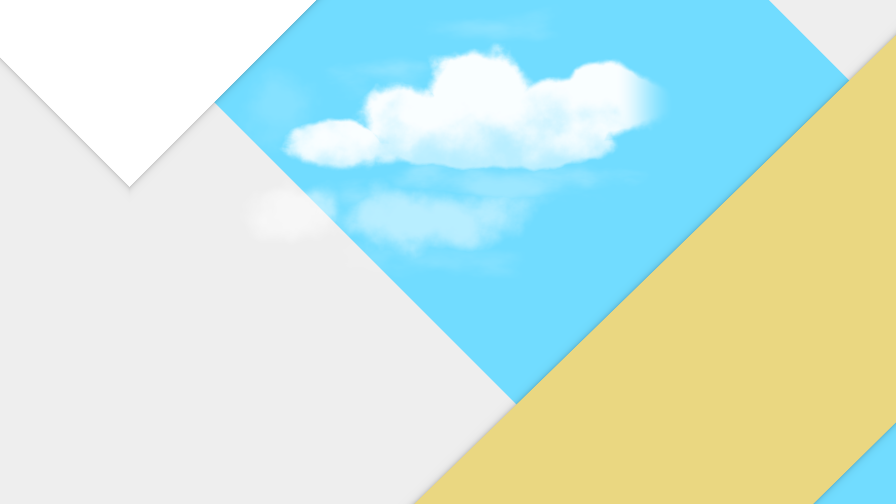
Write a Shadertoy shader that draws this background.

```glsl
const vec3 PAPER = vec3(0.933);
const vec3 SKY = vec3(0.443, 0.863, 1.0);
const vec3 SAND = vec3(0.918, 0.843, 0.506);
const vec3 WHITE = vec3(1.0);

float hash(vec2 p) {
    return fract(sin(dot(p, vec2(127.1, 311.7))) * 43758.5453);
}

float noise(vec2 p) {
    vec2 cell = floor(p);
    vec2 f = fract(p);
    f = f * f * (3.0 - 2.0 * f);
    float low = mix(hash(cell), hash(cell + vec2(1.0, 0.0)), f.x);
    float high = mix(hash(cell + vec2(0.0, 1.0)), hash(cell + vec2(1.0)), f.x);
    return mix(low, high, f.y);
}

float fbm(vec2 p) {
    float sum = 0.0;
    float weight = 0.5;
    for (int i = 0; i < 6; i++) {
        sum += weight * noise(p);
        p = mat2(1.6, 1.2, -1.2, 1.6) * p + 3.7;
        weight *= 0.5;
    }
    return sum;
}

// Signed distance to the line a-b, positive on its left side
float lineSide(vec2 p, vec2 a, vec2 b) {
    vec2 dir = normalize(b - a);
    return dir.x * (p.y - a.y) - dir.y * (p.x - a.x);
}

float coverage(float dist, float pixel) {
    return smoothstep(-0.5 * pixel, 0.5 * pixel, dist);
}

// Lays a sheet of colour over the base with a thin soft shadow
vec3 sheet(vec3 base, vec3 color, float dist, float pixel) {
    float shadow = 0.17 * exp(-max(-dist, 0.0) / 0.005);
    return mix(base * (1.0 - shadow), color, coverage(dist, pixel));
}

// Ellipse field: one at the centre, zero on the rim
float puff(vec2 p, vec4 ellipse) {
    return 1.0 - length((p - ellipse.xy) / ellipse.zw);
}

float wisp(vec2 p, vec4 ellipse, float grain) {
    return smoothstep(0.0, 0.9, puff(p, ellipse) + 1.8 * (grain - 0.5));
}

// Billowing main cloud, fading toward its base and right end
float heapCloud(vec2 p, float grain) {
    vec4 puffs[6] = vec4[6](
        vec4(0.950, 0.803, 0.120, 0.125),
        vec4(0.810, 0.757, 0.120, 0.085),
        vec4(0.683, 0.718, 0.110, 0.052),
        vec4(1.100, 0.765, 0.150, 0.080),
        vec4(1.227, 0.800, 0.115, 0.080),
        vec4(0.949, 0.709, 0.310, 0.045));
    float field = -1.0;
    for (int i = 0; i < 6; i++) field = max(field, puff(p, puffs[i]));
    float body = smoothstep(0.0, 0.24, field + 0.9 * (grain - 0.5));
    float lit = smoothstep(0.65, 0.80, p.y + 0.22 * (fbm(p * 14.0 + 8.0) - 0.45));
    float rightFade = 1.0 - smoothstep(1.22, 1.34, p.x);
    return body * mix(0.5, 0.96, lit) * rightFade;
}

float cloudCover(vec2 p) {
    float grain = fbm(p * 11.0);
    float streak = fbm(p * vec2(7.0, 15.0) + 5.0);
    float cover = heapCloud(p, grain);
    cover = max(cover, 0.50 * wisp(p, vec4(0.83, 0.565, 0.24, 0.060), grain));
    cover = max(cover, 0.55 * wisp(p, vec4(0.59, 0.575, 0.12, 0.055), grain));
    cover = max(cover, 0.30 * wisp(p, vec4(1.00, 0.625, 0.34, 0.050), streak));
    cover = max(cover, 0.25 * wisp(p, vec4(0.76, 0.860, 0.14, 0.055), streak));
    cover = max(cover, 0.18 * wisp(p, vec4(0.98, 0.945, 0.20, 0.040), streak));
    cover = max(cover, 0.14 * wisp(p, vec4(0.56, 0.800, 0.10, 0.080), grain));
    cover = max(cover, 0.15 * wisp(p, vec4(0.85, 0.480, 0.22, 0.040), streak));
    return cover;
}

void mainImage(out vec4 fragColor, in vec2 fragCoord) {
    float pixel = 1.0 / iResolution.y;
    vec2 p = fragCoord * pixel;

    // Diagonal sky band and its clouds
    float diagonal = p.x + p.y;
    float band = min(diagonal - 1.2222, 2.5255 - diagonal) * 0.7071;
    vec3 color = mix(PAPER, SKY, coverage(band, pixel));
    color = mix(color, WHITE, cloudCover(p));

    // Sand stripe at the lower right
    float upper = -lineSide(p, vec2(0.8218, 0.0), vec2(1.7778, 0.9306));
    float lower = lineSide(p, vec2(1.6134, 0.0), vec2(1.7778, 0.1620));
    color = sheet(color, SAND, min(upper, lower), pixel);

    // White wedge at the upper left
    float wedge = (p.y - 0.629 - abs(p.x - 0.257)) * 0.7071;
    color = sheet(color, WHITE, wedge, pixel);

    fragColor = vec4(color, 1.0);
}
```
